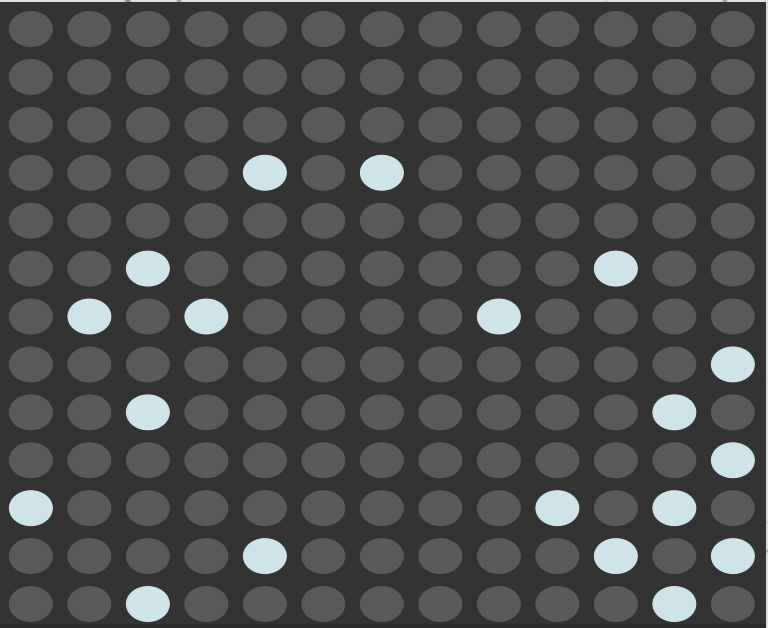
This pattern is drawn by a WebGL 1 fragment shader. Its source:

```glsl
precision highp float;

uniform vec2 u_resolution;

#define CELLS 13.0
#define FIRST_CENTRE vec2(0.0402, 0.0462)
#define PITCH vec2(0.07617, 0.0763)
#define DOT_RADIUS 0.0286
#define TRIM vec2(0.0026, 0.0032)
#define BASE_SHADE 0.0055
#define PANEL_COLOR vec3(0.20)
#define DOT_COLOR vec3(0.35)
#define LIT_COLOR vec3(0.81, 0.895, 0.91)
#define TRIM_COLOR vec3(0.86, 0.88, 0.88)
#define SHADE_COLOR vec3(0.16)

float sameCell(vec2 a, vec2 b) {
  vec2 gap = abs(a - b);
  return step(max(gap.x, gap.y), 0.5);
}

// Cells are (column, row), with row zero at the top
float litCell(vec2 cell) {
  // Checkered wedge opening to the right, with one gap
  float odd = mod(cell.x + cell.y, 2.0);
  float wedge = step(abs(cell.y - 10.0), cell.x - 8.5);
  float lit = odd * wedge * (1.0 - sameCell(cell, vec2(10.0, 9.0)));

  // Two slanted lattices and a short arc
  for (int i = 0; i < 4; i++) {
    float n = float(i);
    float across = mod(n, 2.0);
    float up = floor(n / 2.0);
    vec2 nearPair = vec2(1.0, 6.0) + across * vec2(2.0, 0.0) + up * vec2(3.0, -3.0);
    vec2 farPair = vec2(2.0, 12.0) + across * vec2(2.0, -1.0) + up * vec2(6.0, -6.0);
    float k = min(n, 2.0);
    vec2 arc = vec2(k * (3.0 - k), 10.0 - 0.5 * k * (k + 3.0));
    lit = max(lit, sameCell(cell, nearPair));
    lit = max(lit, sameCell(cell, farPair));
    lit = max(lit, sameCell(cell, arc));
  }
  return lit;
}

float slope(float i) {
  return fract(sin(i * 12.9898) * 4375.85) * 2.0 - 1.0;
}

float gradientNoise(float x) {
  float i = floor(x);
  float f = x - i;
  float blend = f * f * f * (f * (f * 6.0 - 15.0) + 10.0);
  return mix(slope(i) * f, slope(i + 1.0) * (f - 1.0), blend);
}

void main() {
  vec2 uv = gl_FragCoord.xy / u_resolution;
  vec2 pixel = 1.0 / u_resolution;
  vec2 fromTop = vec2(uv.x, 1.0 - uv.y);

  // Nearest dot; equal radii in canvas units give ovals on a wide canvas
  vec2 cell = clamp(floor((fromTop - FIRST_CENTRE) / PITCH + 0.5), 0.0, CELLS - 1.0);
  vec2 offset = fromTop - FIRST_CENTRE - cell * PITCH;
  float distanceToCentre = length(offset);
  float soft = 0.6 * length(pixel * offset) / max(distanceToCentre, 0.0001);
  float dotMask = 1.0 - smoothstep(-soft, soft, distanceToCentre - DOT_RADIUS);

  // Panel with a thin dark base
  float base = 1.0 - smoothstep(-0.5, 0.5, (uv.y - BASE_SHADE) / pixel.y);
  vec3 color = mix(PANEL_COLOR, SHADE_COLOR, base);
  color = mix(color, mix(DOT_COLOR, LIT_COLOR, litCell(cell)), dotMask);

  // Pale trim on the top and right edges, lightly scuffed
  vec2 inward = (1.0 - uv - TRIM) / pixel;
  vec2 trim = 1.0 - smoothstep(-0.5, 0.5, inward);
  float along = mix(uv.x, uv.y + 3.0, trim.x);
  float scuff = smoothstep(0.25, 0.4, gradientNoise(along * 45.0));
  color = mix(color, TRIM_COLOR * (1.0 - 0.4 * scuff), max(trim.x, trim.y));

  gl_FragColor = vec4(color, 1.0);
}
```
